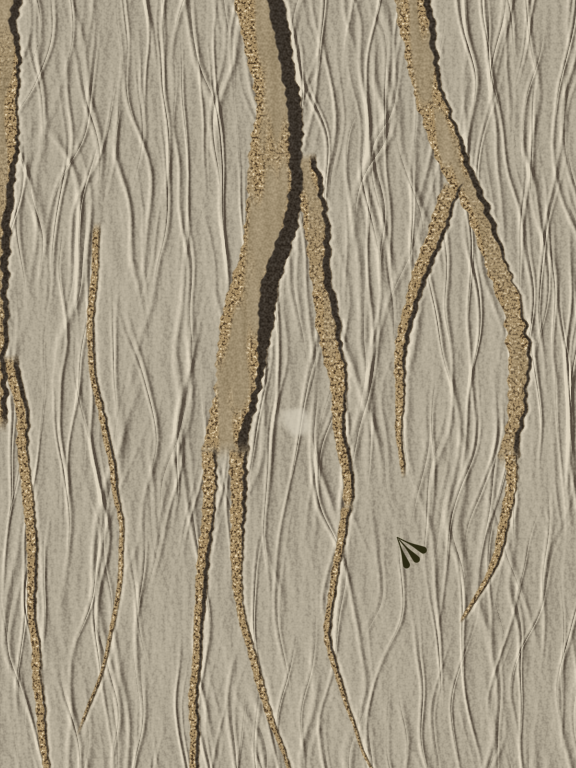
Give the GLSL for this texture, as a WebGL 2 fragment shader.

```glsl
#version 300 es
precision highp float;
// Wet beach sand cut by draining water, lit low from the right.
// Fine rills are warped, forking stripes turned into a height and shaded by its slope;
// broad gravel streams are tapering curves with a ragged, shadowed right bank.
uniform vec2 u_resolution;
out vec4 fragColor;

const float PI = 3.14159;
const int STREAMS = 11;
// Upper end (xy) and lower end (zw) of each stream
const vec4 ENDS[STREAMS] = vec4[STREAMS](
  vec4(.445, 1.36, .39, .53), vec4(.525, 1.07, .607, .44), vec4(.607, .46, .66, -.03),
  vec4(.36, .56, .338, -.03), vec4(.415, .56, .51, -.03), vec4(.71, 1.36, .88, .52),
  vec4(.885, .55, .80, .25), vec4(.005, 1.36, .0, .58), vec4(.02, .72, .09, -.03),
  vec4(.79, 1.02, .70, .5), vec4(.165, .95, .13, .05));
// Bend, sway, upper half width, lower half width
const vec4 SHAPES[STREAMS] = vec4[STREAMS](
  vec4(.05, .015, .047, .043), vec4(.008, .0, .024, .009), vec4(-.06, .0, .008, .002),
  vec4(.0, .006, .013, .006), vec4(-.04, .0, .014, .003), vec4(.045, -.03, .029, .015),
  vec4(.03, .0, .012, .003), vec4(.0, .004, .03, .012), vec4(.0, .008, .013, .006),
  vec4(-.04, .0, .016, .004), vec4(.05, -.03, .007, .003));

float hash(vec2 c) {
  return fract(sin(dot(c, vec2(127.1, 311.7))) * 43758.5);
}

vec2 gradientAt(vec2 c) {
  float a = 2.0 * PI * hash(c);
  return vec2(cos(a), sin(a));
}

float noise(vec2 p) {
  vec2 c = floor(p), f = p - c, s = f * f * f * (f * (f * 6.0 - 15.0) + 10.0);
  vec2 e = vec2(1, 0);
  float low = mix(dot(gradientAt(c), f), dot(gradientAt(c + e), f - e), s.x);
  float high = mix(dot(gradientAt(c + e.yx), f - e.yx), dot(gradientAt(c + 1.0), f - 1.0), s.x);
  return 1.4 * mix(low, high, s.y);
}

float groove(float d, float width) {
  return exp(-d * d / (width * width));
}

// One set of winding rills, each with a side arm that joins it downstream
float rillLayer(vec2 p, float count, float seed) {
  float slant = 0.16 * (hash(vec2(seed, 3.0)) - 0.5);
  float warp = 0.07 * noise(p * vec2(3.0, 2.2) + seed * 7.3)
             + 0.012 * noise(p * vec2(9.0, 7.0) + seed * 3.1);
  float u = (p.x + slant * p.y + warp) * count;
  float id = floor(u);
  float center = 0.5 + 0.2 * noise(vec2(id * 3.7 + seed, p.y * 6.0));
  float d = (u - id - center) / count;
  float width = 0.0026 + 0.032 / count;
  float strength = smoothstep(-0.2, 0.35, noise(vec2(id * 5.3 + seed * 1.7, p.y * 2.4)));
  float rise = fract(p.y * 2.3 + hash(vec2(id, seed)));
  float side = hash(vec2(seed, id)) < 0.5 ? -1.0 : 1.0;
  float arm = groove(d - side * 0.4 * rise / count, width * 0.8) * (1.0 - rise);
  return -width * strength * max(groove(d, width), arm);
}

float sandHeight(vec2 p) {
  float h = 0.0018 * noise(p * vec2(55.0, 13.0)) + 0.0006 * noise(p * vec2(130.0, 70.0));
  for (int i = 0; i < 5; i++) {
    float k = float(i);
    h += rillLayer(p, 10.0 + 3.8 * k, k + 1.37);
  }
  return h;
}

// Returns bed, gravel, bank shadow and sunlit rim
vec4 stream(vec2 p, vec4 ends, vec4 shape) {
  float t = (ends.y - p.y) / (ends.y - ends.w);
  float inside = smoothstep(0.0, 0.03, t) * smoothstep(1.0, 0.95, t);
  t = clamp(t, 0.0, 1.0);
  float seed = ends.x * 37.0 + ends.y * 11.0;
  float center = mix(ends.x, ends.z, t) + shape.x * sin(PI * t) + shape.y * sin(2.0 * PI * t)
               + 0.007 * noise(vec2(seed, p.y * 11.0));
  float halfWidth = mix(shape.z, shape.w, t) * (1.0 + 0.3 * noise(vec2(p.y * 6.0, seed)));
  float teeth = min(0.005, halfWidth * 0.3) * noise(vec2(p.y * 75.0, seed + 0.4));
  float d = p.x - center, edge = halfWidth + teeth, soft = 0.0022;
  float bed = smoothstep(edge + soft, edge - soft, abs(d)) * inside;
  float shadowWidth = min(0.022, halfWidth * 0.5) * (0.85 + 1.1 * noise(vec2(p.y * 5.0, seed + 5.2)));
  float shadow = bed * smoothstep(-soft, soft, d - halfWidth + shadowWidth - teeth);
  float patches = abs(d) / halfWidth + 0.9 * noise(p * vec2(38.0, 8.0));
  float gravel = bed * max(smoothstep(0.2, 0.8, patches), smoothstep(0.028, 0.012, halfWidth));
  float rim = inside * groove(d - edge - 0.004, 0.003);
  return vec4(bed, gravel, shadow, rim);
}

vec3 gravelColor(float grain) {
  vec3 c = mix(vec3(.30, .23, .15), vec3(.65, .55, .39), smoothstep(-0.6, 0.05, grain));
  return mix(c, vec3(.90, .83, .70), smoothstep(0.15, 0.75, grain));
}

// Three blades fanning out from one stem
float sprig(vec2 p) {
  float d = 1.0;
  for (int i = 0; i < 3; i++) {
    float a = -1.25 + 0.4 * float(i);
    vec2 axis = vec2(cos(a), sin(a));
    float along = clamp(dot(p, axis), 0.0, 0.05);
    d = min(d, length(p - axis * along) - 0.001 - 0.1 * along * smoothstep(0.01, 0.05, along));
  }
  return smoothstep(0.0015, -0.0015, d);
}

void main() {
  vec2 p = gl_FragCoord.xy / u_resolution.x;
  float grain = 0.6 * noise(p * 145.0) + 0.7 * noise(p * 263.0 + 9.7);

  vec4 water = vec4(0);
  for (int i = 0; i < STREAMS; i++) water = max(water, stream(p, ENDS[i], SHAPES[i]));

  // Slope towards the light
  vec2 toLight = vec2(0.0015, 0.0005);
  float light = (sandHeight(p) - sandHeight(p + toLight)) / toLight.x;
  light = 0.75 * light + 0.22 * grain + 0.1 * noise(p * 3.0) + 0.6 * water.w;
  vec3 sand = mix(vec3(.68, .645, .57), vec3(.87, .83, .75), clamp(light, 0.0, 1.0));
  sand = mix(sand, vec3(.34, .30, .25), clamp(-light, 0.0, 1.0));

  // Pale mound of foam
  vec2 mound = (p - vec2(.515, .6)) * vec2(1.0, 1.5);
  sand = mix(sand, vec3(.83, .80, .73), 0.7 * smoothstep(0.04, 0.015, length(mound) + 0.02 * noise(p * 30.0)));

  // Stream beds: silt, gravel, shadow
  vec3 silt = vec3(.62, .555, .44) + 0.07 * grain + 0.05 * noise(p * vec2(60.0, 9.0));
  vec3 color = mix(sand, silt, water.x);
  color = mix(color, gravelColor(grain), 0.9 * water.y);
  color = mix(color, vec3(.19, .165, .14) + 0.07 * grain, 0.92 * water.z);

  color = mix(color, vec3(.17, .16, .07), sprig(p - vec2(.69, .4)));
  fragColor = vec4(color, 1.0);
}
```
